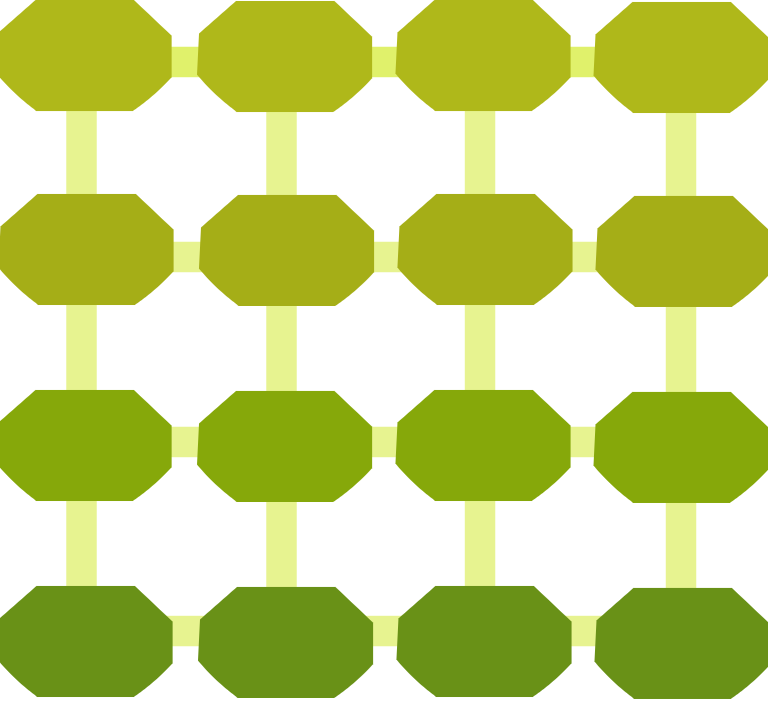
This pattern is drawn by a Shadertoy shader. Its source:

```glsl
const int COUNT = 4;

// Grid layout in canvas heights, measured from the top left
const vec4 COLUMN_X = vec4(0.1197, 0.4053, 0.6880, 0.9701);
const vec4 ROW_Y = vec4(0.0791, 0.3554, 0.6346, 0.9138);
const vec4 COLUMN_DROP = vec4(0.0, 0.0014, 0.0, 0.0028);
const vec4 ROW_SHIFT = vec4(0.0, 0.0028, 0.0, 0.0014);
const vec4 UPRIGHT_X = vec4(0.1161, 0.4010, 0.6838, 0.9701);
const vec4 CROSSBAR_Y = vec4(0.0883, 0.3661, 0.6296, 0.8989);
const float BAR_HALF_WIDTH = 0.0217;

const vec3 WHITE = vec3(1.0);
const vec3 PALE_LIME = vec3(0.906, 0.953, 0.565);
const vec3 BRIGHT_LIME = vec3(0.878, 0.945, 0.42);
const vec3 ROW_COLOR[COUNT] = vec3[COUNT](
    vec3(0.686, 0.722, 0.102),
    vec3(0.647, 0.682, 0.09),
    vec3(0.525, 0.659, 0.039),
    vec3(0.41, 0.57, 0.09));

float coverage(float distance, float pixel) {
    return clamp(0.5 - distance / pixel, 0.0, 1.0);
}

float boxDistance(vec2 p, vec2 low, vec2 high) {
    vec2 d = max(low - p, p - high);
    return max(d.x, d.y);
}

// Slanted corner edge, optionally bowed outward at its middle
float cornerDistance(vec2 p, vec2 normal, float offset, float bulge) {
    float along = (normal.y * p.x - normal.x * p.y - 0.036) / 0.037;
    return dot(p, normal) - offset - bulge * max(0.0, 1.0 - along * along);
}

// Uneven octagon with a leaning left side and bowed lower corners
float octagonDistance(vec2 p) {
    float d = max(abs(p.y) - 0.0791, p.x - 0.1248);
    d = max(d, -p.x - 0.049 * p.y - 0.1234);
    d = max(d, cornerDistance(vec2(p.x, -p.y), vec2(0.688, 0.727), 0.1064, 0.0));
    d = max(d, cornerDistance(vec2(-p.x, -p.y), vec2(0.660, 0.751), 0.1050, 0.0));
    d = max(d, cornerDistance(p, vec2(0.652, 0.759), 0.1050, 0.0022));
    return max(d, cornerDistance(vec2(-p.x, p.y), vec2(0.688, 0.725), 0.1044, 0.0022));
}

void mainImage(out vec4 fragColor, in vec2 fragCoord) {
    float pixel = 1.0 / iResolution.y;
    vec2 p = vec2(fragCoord.x, iResolution.y - fragCoord.y) * pixel;
    vec3 color = WHITE;

    // Connecting bars
    for (int i = 0; i < COUNT; i++) {
        float upright = boxDistance(p, vec2(UPRIGHT_X[i] - BAR_HALF_WIDTH, ROW_Y[0]),
                                       vec2(UPRIGHT_X[i] + BAR_HALF_WIDTH, ROW_Y[3]));
        float crossbar = boxDistance(p, vec2(COLUMN_X[0], CROSSBAR_Y[i] - BAR_HALF_WIDTH),
                                        vec2(COLUMN_X[3], CROSSBAR_Y[i] + BAR_HALF_WIDTH));
        color = mix(color, PALE_LIME, coverage(upright, pixel));
        color = mix(color, i == 0 ? BRIGHT_LIME : PALE_LIME, coverage(crossbar, pixel));
    }

    // Octagons, darker toward the bottom row
    for (int row = 0; row < COUNT; row++) {
        for (int column = 0; column < COUNT; column++) {
            vec2 center = vec2(COLUMN_X[column] + ROW_SHIFT[row],
                               ROW_Y[row] + COLUMN_DROP[column]);
            color = mix(color, ROW_COLOR[row], coverage(octagonDistance(p - center), pixel));
        }
    }
    fragColor = vec4(color, 1.0);
}
```
